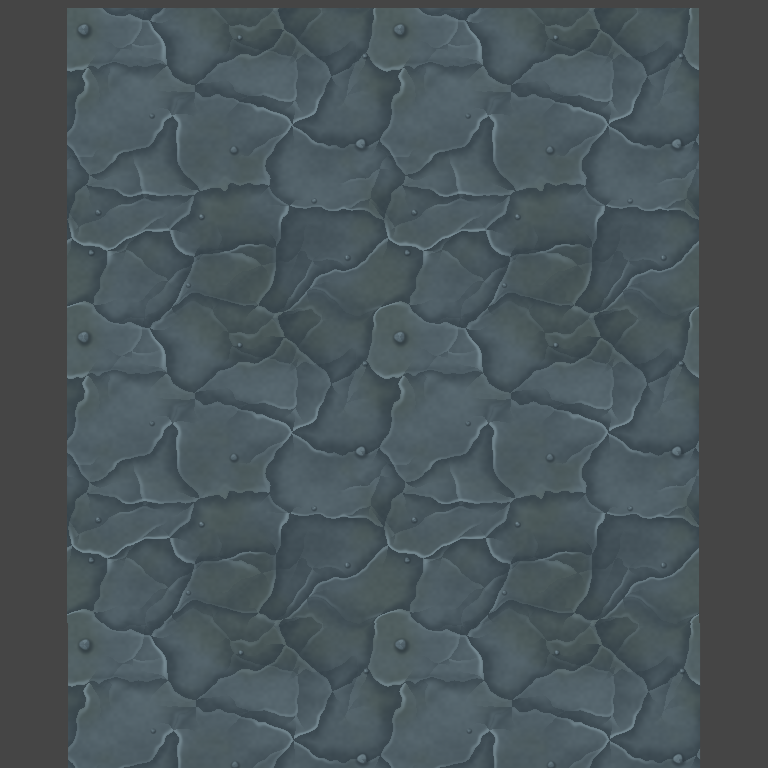
Write a WebGL 1 fragment shader that draws this texture.

```glsl
precision highp float;

uniform vec2 u_resolution;

#define TILE vec2(0.4115, 0.4004)
#define SLAB_LEFT 0.0872
#define SLAB_RIGHT 0.9102
#define SLAB_TOP 0.9896
#define ROW_SHIFT 0.0015
#define PLATES vec2(3.0, 5.0)
#define FISSURES vec2(4.0, 6.0)
#define WARP 0.2
#define RIM_WIDTH 0.0055
#define GROOVE_WIDTH 0.03
#define PEBBLE_MAX 0.028

const vec3 MARGIN = vec3(0.27);
const vec3 SLATE_DARK = vec3(0.268, 0.322, 0.350);
const vec3 SLATE_LIGHT = vec3(0.345, 0.408, 0.438);
const vec3 OLIVE = vec3(0.290, 0.340, 0.325);
const vec3 GROOVE = vec3(0.205, 0.255, 0.285);
const vec3 RIM = vec3(0.510, 0.595, 0.630);

float hash(vec2 p) {
    return fract(sin(dot(p, vec2(127.1, 311.7))) * 43758.5);
}

// Value noise that wraps after `period` cells
float noise(vec2 p, vec2 period, float seed) {
    vec2 i = floor(p), f = fract(p);
    f = f * f * (3.0 - 2.0 * f);
    vec2 a = mod(i, period) + seed, b = mod(i + 1.0, period) + seed;
    return mix(mix(hash(a), hash(vec2(b.x, a.y)), f.x),
               mix(hash(vec2(a.x, b.y)), hash(b), f.x), f.y);
}

float fbm(vec2 t, vec2 freq, float seed) {
    float sum = 0.0, amp = 0.533;
    for (int i = 0; i < 4; i++) {
        sum += amp * noise(t * freq, freq, seed);
        freq *= 2.0;
        amp *= 0.5;
    }
    return sum;
}

// Offset to a plate centre, measured in a slanted, stretched metric
vec2 toCentre(vec2 p, vec2 cell, vec2 grid, float seed) {
    vec2 id = mod(cell, grid) + seed;
    vec2 jitter = 0.1 + 0.8 * vec2(hash(id), hash(id + 37.3));
    vec2 r = (cell + jitter - p) / grid;
    return vec2(0.75 * dot(r, vec2(0.91, 0.41)), dot(r, vec2(-0.41, 0.91)));
}

// x: distance to the plate edge, y: height above the neighbour there
vec2 plateEdge(vec2 t, vec2 grid, float seed) {
    vec2 p = t * grid, base = floor(p), nearest = vec2(9.0), home = base;
    for (int j = -2; j <= 2; j++)
    for (int i = -2; i <= 2; i++) {
        vec2 cell = base + vec2(float(i), float(j));
        vec2 r = toCentre(p, cell, grid, seed);
        if (dot(r, r) < dot(nearest, nearest)) { nearest = r; home = cell; }
    }
    float edge = 9.0;
    vec2 other = home;
    for (int j = -2; j <= 2; j++)
    for (int i = -2; i <= 2; i++) {
        vec2 cell = home + vec2(float(i), float(j));
        vec2 r = toCentre(p, cell, grid, seed), gap = r - nearest;
        if (dot(gap, gap) > 1e-6) {
            float d = dot(0.5 * (r + nearest), normalize(gap));
            if (d < edge) { edge = d; other = cell; }
        }
    }
    float rise = hash(mod(home, grid) + seed + 71.7) - hash(mod(other, grid) + seed + 71.7);
    return vec2(edge, rise);
}

// Bright rim on the higher plate, dark groove on the lower one
vec3 carve(vec3 col, vec2 e, float rimAmount, float grooveAmount, float px) {
    float high = smoothstep(-0.12, 0.25, e.y);
    float line = (e.x - 0.004) / max(RIM_WIDTH, px);
    float band = e.x / GROOVE_WIDTH;
    col = mix(col, GROOVE, grooveAmount * (1.0 - high) * exp(-band * band));
    col = mix(col, SLATE_LIGHT, 0.4 * rimAmount * high * exp(-band));
    return mix(col, RIM, rimAmount * high * exp(-line * line));
}

vec3 addPebbles(vec3 col, vec2 t, float px) {
    vec2 grid = vec2(3.0, 4.0);
    for (int k = 0; k < 12; k++) {
        vec2 cell = vec2(mod(float(k), grid.x), floor(float(k) / grid.x));
        vec2 centre = (cell + 0.15 + 0.7 * vec2(hash(cell + 5.2), hash(cell + 8.9))) / grid;
        float size = hash(cell + 2.6);
        float radius = mix(0.007, PEBBLE_MAX, size * size);
        vec2 d = fract(t - centre + 0.5) - 0.5;
        float angle = atan(d.y, d.x + 1e-5);
        float q = length(d) / (radius * (1.0 + 0.08 * sin(3.0 * angle + 6.0 * size)));
        float soft = px / radius;
        float shadow = 1.0 - smoothstep(0.7, 1.5, length(d + vec2(-0.15, 0.25) * radius) / radius);
        float facet = hash(vec2(floor(angle * 0.955), float(k)));
        float light = 0.35 + 0.35 * facet + 0.3 * dot(d, vec2(-0.5, 0.85)) / radius;
        col = mix(col, GROOVE * 0.85, 0.65 * shadow);
        vec3 stone = mix(GROOVE, RIM, clamp(light, 0.0, 0.9));
        col = mix(col, stone, 1.0 - smoothstep(0.75 - soft, 0.75 + soft, q));
    }
    return col;
}

vec3 stoneTile(vec2 t, float px) {
    // Mottled paint
    float tone = fbm(t, vec2(3.0, 4.0), 3.1);
    float brush = fbm(t, vec2(9.0, 16.0), 14.7);
    float band = 0.12 * exp(-pow((t.y - 0.43) / 0.09, 2.0));
    vec3 col = mix(SLATE_DARK, SLATE_LIGHT, smoothstep(0.2, 0.8, 0.65 * tone + 0.35 * brush + band));
    col = mix(col, OLIVE, 0.6 * smoothstep(0.5, 0.72, fbm(t, vec2(4.0), 27.3)));

    // Broken plates with fainter fissures between them
    vec2 bend = vec2(fbm(t, vec2(4.0), 41.9), fbm(t, vec2(5.0), 53.3)) - 0.5;
    vec2 w = t + WARP * bend;
    float wear = smoothstep(0.25, 0.75, noise(t * 9.0, vec2(9.0), 61.5));
    float patches = smoothstep(0.4, 0.7, noise(t * 5.0, vec2(5.0), 77.1));
    col = carve(col, plateEdge(w + 0.03 * bend.yx, FISSURES, 19.4), 0.4 * patches * wear, 0.4 * patches, px);
    col = carve(col, plateEdge(w, PLATES, 7.8), 0.12 + 0.58 * wear, 0.75, px);

    col = addPebbles(col, t, px);
    return col + 0.02 * (noise(t * 80.0, vec2(80.0), 90.2) - 0.5);
}

void main() {
    vec2 uv = gl_FragCoord.xy / u_resolution;
    float px = 1.0 / min(u_resolution.x, u_resolution.y);

    // The third row sits slightly to the right
    float row = floor((SLAB_TOP - uv.y) / TILE.y);
    float x = uv.x - ROW_SHIFT * step(2.0, row);
    vec2 t = fract((vec2(x, uv.y) - vec2(SLAB_LEFT, SLAB_TOP)) / TILE);

    float inside = min(min(x - SLAB_LEFT, SLAB_RIGHT - x), SLAB_TOP - uv.y);
    float slab = smoothstep(-0.5 * px, 0.5 * px, inside);
    gl_FragColor = vec4(mix(MARGIN, stoneTile(t, px / TILE.x), slab), 1.0);
}
```
